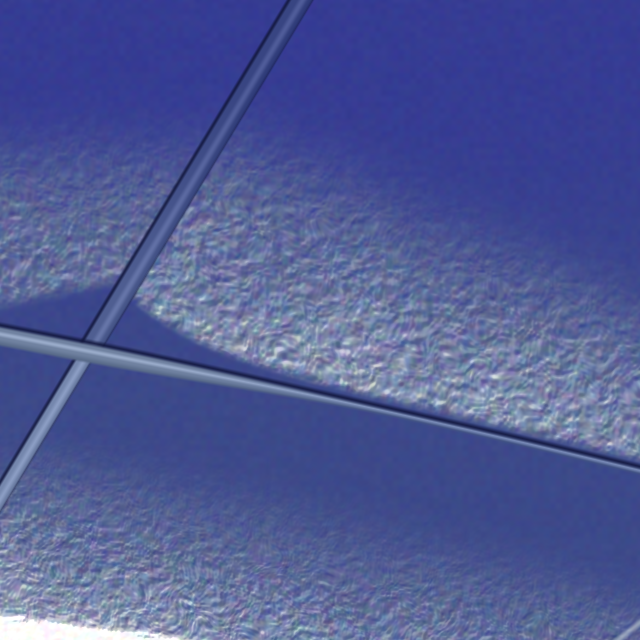
Write a three.js fragment shader that draws this texture.

```glsl
// Glossy blue painted panels split by two crossing seams, with grainy reflections.
// Each panel gets a gloss level from its distance to the seams; embossed noise
// roughens it, a colour ramp paints it, and the seam profiles are laid on top.
varying vec2 vUv;

const vec3 INK = vec3(0.07, 0.09, 0.24);
const vec3 STEEL = vec3(0.36, 0.41, 0.59);
const vec3 MIST = vec3(0.49, 0.54, 0.67);
const vec3 SILVER = vec3(0.74, 0.78, 0.82);

float hash(vec2 p) {
  vec3 q = fract(vec3(p.xyx) * 0.1031);
  q += dot(q, q.yzx + 33.33);
  return fract((q.x + q.y) * q.z);
}

float noise(vec2 p) {
  vec2 i = floor(p), f = fract(p);
  f = f * f * (3.0 - 2.0 * f);
  return mix(mix(hash(i), hash(i + vec2(1, 0)), f.x),
             mix(hash(i + vec2(0, 1)), hash(i + vec2(1, 1)), f.x), f.y);
}

// Difference of shifted noise: small bumps lit from the upper left
float emboss(vec2 p) {
  return noise(p) - noise(p + vec2(0.45, -0.75));
}

float grain(vec2 p, float scale) {
  vec2 warp = vec2(noise(p * 32.0), noise(p * 32.0 + 17.0)) * 0.012;
  vec2 q = (p + warp) * scale;
  return 0.65 * emboss(q * vec2(0.75, 1.1)) + 0.5 * emboss(q * 1.9 + 41.0);
}

// Soft stripe of a given half width
float stripe(float d, float halfWidth, float soft) {
  return 1.0 - smoothstep(halfWidth - soft, halfWidth + soft, abs(d));
}

float crossSeam(float x) { return 0.484 - 0.19 * x - 0.027 * x * x; }
float steepSeam(float y) { return 0.147 + 0.605 * (y - 0.466); }

float segmentDistance(vec2 p, vec2 a, vec2 b) {
  vec2 d = b - a;
  return length(p - a - d * clamp(dot(p - a, d) / dot(d, d), 0.0, 1.0));
}

// Gloss of the four panels
float rightGloss(vec2 p, float h) {
  float shade = 0.014 + 0.065 * exp(-(p.x - 0.22) * 9.0);
  float fade = 1.0 - smoothstep(0.0, 0.64 - 0.26 * p.x, h);
  return 0.58 * fade * smoothstep(shade - 0.012, shade + 0.014, h);
}

float leftGloss(vec2 p) {
  float edge = 0.516 + 0.19 * p.x;
  float fade = 1.0 - smoothstep(0.56, 0.9, p.y);
  return 0.38 * fade * smoothstep(edge - 0.012, edge + 0.025, p.y);
}

float lowerGloss(vec2 p) {
  float depth = 0.36 - 0.24 * p.x - p.y;
  return 2.1 * (sqrt(depth * depth + 0.0015) + depth) * 0.5;
}

vec3 paint(vec3 base, float g) {
  vec3 c = mix(base, STEEL, smoothstep(0.0, 0.36, g));
  c = mix(c, MIST, smoothstep(0.3, 0.58, g));
  c = mix(c, SILVER, smoothstep(0.54, 0.86, g));
  return mix(c, vec3(1.0), smoothstep(0.85, 1.1, g));
}

// Raised strip of the steep seam, with dark gaps beside it
vec3 addSteepSeam(vec3 c, vec2 p, float above) {
  float d = (p.x - steepSeam(p.y)) * 0.855;
  float w = mix(0.012, 0.016, above);
  vec3 upper = mix(vec3(0.31, 0.37, 0.57), vec3(0.22, 0.27, 0.51), smoothstep(0.5, 0.9, p.y));
  vec3 body = mix(vec3(0.46, 0.53, 0.68), upper, above);
  body += 0.09 * stripe(d - 0.15 * w, 0.25 * w, 0.004) - 0.05 * smoothstep(0.3 * w, w, d);
  c = mix(c, body, stripe(d, w, 0.0025));
  c = mix(c, INK, 0.85 * stripe(d + w, 0.0025, 0.0025));
  return mix(c, INK, 0.5 * stripe(d - w, 0.001, 0.0025));
}

// Lit strip of the shallow seam, thinning to the right under a dark gap
vec3 addCrossSeam(vec3 c, vec2 p, float h) {
  float w = mix(0.015, 0.005, smoothstep(0.1, 0.65, p.x));
  float d = h + w * 0.6;
  vec3 body = mix(vec3(0.44, 0.51, 0.63), vec3(0.36, 0.43, 0.61), smoothstep(0.2, 0.8, p.x));
  body += 0.16 * stripe(d - 0.2 * w, 0.2 * w, 0.003) - 0.1 * smoothstep(0.2 * w, w, -d);
  c = mix(c, body, stripe(d, w, 0.003));
  return mix(c, INK, 0.9 * stripe(d - w - 0.002, 0.003, 0.004));
}

void main() {
  vec2 p = vUv;
  float h = p.y - crossSeam(p.x);
  float above = smoothstep(-0.002, 0.002, h);
  float right = smoothstep(-0.002, 0.002, p.x - steepSeam(p.y));

  // Smooth reflection level
  float upperG = mix(leftGloss(p), rightGloss(p, h), right);
  float lowerG = lowerGloss(p) * mix(0.6, 1.0, right);
  float g = mix(lowerG, upperG, above);
  g += (noise(p * 9.0) - 0.5) * 0.22 * g;

  // Rough paint texture and a faint scuff
  float rough = 0.035 + 0.4 * smoothstep(0.02, 0.5, g);
  float bump = grain(p, mix(125.0, 95.0, above));
  float scuff = stripe(segmentDistance(p, vec2(0.378, 0.746), vec2(0.247, 0.512)), 0.002, 0.005);
  g += bump * rough + 0.22 * scuff * noise(p * vec2(90.0, 45.0));

  // White glare in the lower left corner
  g += 0.8 * (1.0 - smoothstep(-0.012, 0.016, p.y - 0.034 + 0.13 * p.x));

  vec3 base = mix(vec3(0.235, 0.285, 0.54), vec3(0.21, 0.235, 0.575), smoothstep(0.35, 0.9, p.y));
  vec3 c = paint(base, g);
  vec3 tint = vec3(noise(p * 110.0), noise(p * 110.0 + 31.0), noise(p * 110.0 + 67.0)) - 0.5;
  c += tint * (0.02 + 0.2 * rough) + 0.06 * bump * smoothstep(0.1, 0.5, g);

  c = addSteepSeam(c, p, above);
  c = addCrossSeam(c, p, h);
  float corner = segmentDistance(p, vec2(0.96, -0.005), vec2(1.01, 0.035));
  c = mix(c, SILVER, 0.6 * stripe(corner, 0.004, 0.004));
  gl_FragColor = vec4(clamp(c, 0.0, 1.0), 1.0);
}
```
